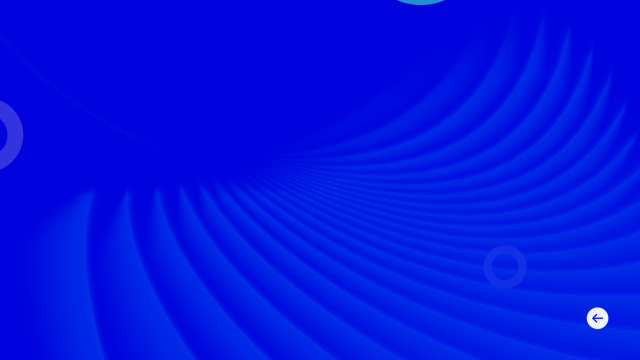
Give the GLSL for this background, as a WebGL 2 fragment shader.

```glsl
#version 300 es
precision highp float;

uniform vec2 u_resolution;
out vec4 fragColor;

const int BLADES = 22;
const int SEGMENTS = 14;
const float LAST_BLADE = 20.0;
const float MAX_WIDTH = 0.21;
const float EDGE_SOFTNESS = 0.008;
const vec2 FAN_PIVOT = vec2(0.694, 0.56);
const vec2 FAN_NORMAL = vec2(0.507, -0.862);
const vec3 DEEP_BLUE = vec3(0.0, 0.01, 0.865);
const vec3 BLADE_BLUE = vec3(0.005, 0.16, 0.905);
const vec3 RIDGE_BLUE = vec3(0.04, 0.25, 0.93);
const vec3 CYAN = vec3(0.15, 0.55, 0.83);
const vec3 VIOLET = vec3(0.2, 0.2, 0.88);
const vec3 RING_BLUE = vec3(0.08, 0.2, 0.91);
const vec3 WHITE = vec3(0.93, 0.95, 1.0);
const vec2 BUTTON = vec2(1.66, 0.116);

vec2 quadratic(vec2 a, vec2 b, vec2 c, float t) {
    return mix(mix(a, b, t), mix(b, c, t), t);
}

vec2 cubic(vec2 a, vec2 b, vec2 c, vec2 d, float t) {
    return mix(quadratic(a, b, c, t), quadratic(b, c, d, t), t);
}

float segmentPosition(vec2 p, vec2 a, vec2 b) {
    return clamp(dot(p - a, b - a) / dot(b - a, b - a), 0.0, 1.0);
}

float segmentDistance(vec2 p, vec2 a, vec2 b) {
    return length(p - mix(a, b, segmentPosition(p, a, b)));
}

float fill(float d) {
    float pixel = 0.75 / u_resolution.y;
    return 1.0 - smoothstep(-pixel, pixel, d);
}

float ring(vec2 p, vec2 center, float radius, float halfWidth) {
    return fill(abs(length(p - center) - radius) - halfWidth);
}

// Nearest point of one blade ridge: signed distance and position along it
vec2 ridge(vec2 p, float k, float reach) {
    float u = k / LAST_BLADE;
    vec2 root = vec2(0.718 - 0.444 * exp(-0.22 * k), 0.572 - 0.06 * exp(-0.1 * k));
    vec2 bend = cubic(vec2(0.194, 0.329), vec2(0.972, 0.144), vec2(2.083, -0.035), vec2(1.25, 0.583), u);
    vec2 tip = cubic(vec2(0.289, 0.0), vec2(2.384, -0.505), vec2(1.898, 1.139), vec2(1.366, 1.042), u);
    vec2 nearest = vec2(1e3, 0.0);
    vec2 a = root;
    for (int i = 0; i < SEGMENTS; i++) {
        float stepSize = reach / float(SEGMENTS);
        vec2 b = quadratic(root, bend, tip, float(i + 1) * stepSize);
        float h = segmentPosition(p, a, b);
        vec2 offset = p - mix(a, b, h);
        float d = length(offset);
        if (d < abs(nearest.x)) {
            vec2 along = b - a;
            float side = along.x * (p.y - a.y) - along.y * (p.x - a.x);
            nearest = vec2(side < 0.0 ? -d : d, (float(i) + h) * stepSize);
        }
        a = b;
    }
    return nearest;
}

// Blade fan: x is the broad shading, y is the thin ridge light
vec2 fan(vec2 p) {
    vec2 inner = vec2(1e3, 0.0);
    vec2 outer = vec2(1e3, 0.0);
    for (int i = 0; i < BLADES; i++) {
        float u = float(i) / LAST_BLADE;
        float hasTip = smoothstep(0.5, 0.65, u);
        vec2 hit = ridge(p, float(i), mix(1.3, 1.0, hasTip));
        float rootLength = mix(0.5, 0.12, smoothstep(0.0, 0.3, u));
        float presence = smoothstep(0.0, rootLength, hit.y)
                       * (1.0 - hasTip * smoothstep(0.75, 1.0, hit.y));
        float d = abs(hit.x);
        if (hit.x < 0.0 && d < outer.x) outer = vec2(d, presence);
        if (hit.x >= 0.0 && d < inner.x) inner = vec2(d, presence);
    }
    float across = min(inner.x / (inner.x + outer.x), 1.0 - outer.x / MAX_WIDTH);
    float slope = smoothstep(1.0 - outer.y, 1.001, across) * smoothstep(0.0, 0.25, outer.y);
    float falloff = exp(-inner.x / EDGE_SOFTNESS) * smoothstep(0.0, 0.25, inner.y);
    return vec2(max(slope, falloff), exp(-outer.x / 0.004) * outer.y);
}

void main() {
    vec2 p = gl_FragCoord.xy / u_resolution.y;

    // Fan fades into the dark upper left
    float fade = max(smoothstep(-0.02, 0.2, dot(p - FAN_PIVOT, FAN_NORMAL)),
                     smoothstep(0.515, 0.45, p.y));
    float haze = 0.45 * smoothstep(0.5, 1.3, p.x) * smoothstep(0.75, 0.2, p.y);
    vec2 blades = fan(p);
    vec3 color = mix(DEEP_BLUE, BLADE_BLUE, fade * mix(haze, 1.0, blades.x));
    color = mix(color, RIDGE_BLUE, 0.3 * fade * blades.y * smoothstep(0.55, 0.1, p.y));

    // Faint arc on the left
    float arc = abs(length(p - vec2(0.902, 1.719)) - 1.22);
    color = mix(color, BLADE_BLUE, 0.25 * exp(-arc / 0.004) * smoothstep(0.53, 0.3, p.x));

    // Disc and rings
    color = mix(color, CYAN, fill(length(p - vec2(1.169, 1.155)) - 0.169));
    color = mix(color, VIOLET, ring(p, vec2(-0.039, 0.625), 0.0817, 0.022));
    color = mix(color, RING_BLUE, 0.8 * ring(p, vec2(1.403, 0.259), 0.0486, 0.0116));

    // Round button with a left arrow
    vec2 q = p - BUTTON;
    vec2 head = vec2(-0.013, 0.0);
    float arrow = min(segmentDistance(q, head, vec2(0.013, 0.0)),
                      segmentDistance(vec2(q.x, abs(q.y)), head, vec2(-0.003, 0.01)));
    color = mix(color, WHITE, fill(length(q) - 0.03));
    color = mix(color, DEEP_BLUE, fill(arrow - 0.0018));

    fragColor = vec4(color, 1.0);
}
```
